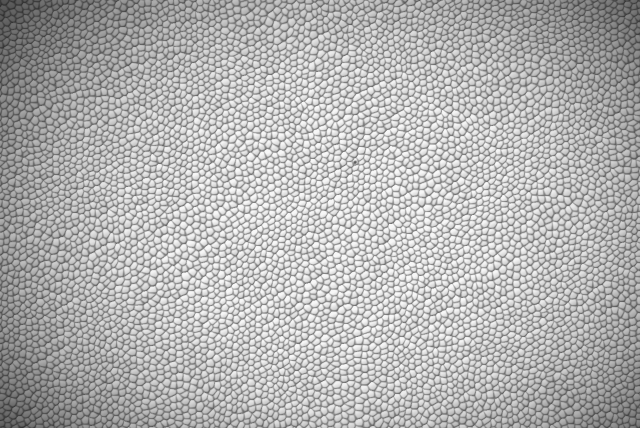
Reproduce this texture procedurally as a Shadertoy shader.

```glsl
vec2 hash2(vec2 p) {
    vec3 h = fract(p.xyx * vec3(0.1031, 0.1030, 0.0973));
    h += dot(h, h.yzx + 33.33);
    return fract((h.xx + h.yz) * h.zy);
}

float gradientNoise(vec2 p) {
    vec2 i = floor(p), f = fract(p);
    vec2 u = f * f * f * (f * (f * 6.0 - 15.0) + 10.0);
    vec2 a = hash2(i) * 2.0 - 1.0;
    vec2 b = hash2(i + vec2(1, 0)) * 2.0 - 1.0;
    vec2 c = hash2(i + vec2(0, 1)) * 2.0 - 1.0;
    vec2 d = hash2(i + 1.0) * 2.0 - 1.0;
    return mix(mix(dot(a, f), dot(b, f - vec2(1, 0)), u.x),
               mix(dot(c, f - vec2(0, 1)), dot(d, f - 1.0), u.x), u.y);
}

// Vector from p to the jittered seed of a cell; odd rows are staggered
vec2 toSeed(vec2 p, vec2 cell) {
    vec2 seed = cell + 0.5 + 0.58 * (hash2(cell + 71.0) - 0.5);
    seed.x += 0.5 * mod(cell.y, 2.0) - 0.25;
    return (seed - p) * vec2(1.0, 0.87);
}

// Rounded distance to the nearest groove, with the cell and the vector to its seed
float pebbles(vec2 p, out vec2 cell, out vec2 centre) {
    vec2 base = floor(p);
    float nearest = 1e3;
    for (int y = -1; y <= 1; y++)
    for (int x = -1; x <= 1; x++) {
        vec2 id = base + vec2(x, y);
        vec2 r = toSeed(p, id);
        if (dot(r, r) < nearest) {
            nearest = dot(r, r);
            cell = id;
            centre = r;
        }
    }
    float joined = 0.0;
    for (int y = -2; y <= 2; y++)
    for (int x = -2; x <= 2; x++) {
        if (x == 0 && y == 0) continue;
        vec2 r = toSeed(p, cell + vec2(x, y));
        float border = dot(0.5 * (centre + r), normalize(r - centre));
        joined += exp(-20.0 * border);
    }
    return -log(joined) / 20.0;
}

float leather(vec2 p) {
    // Grain axis rises to the right and bends gently
    mat2 grain = mat2(0.85, -0.53, 0.53, 0.85);
    vec2 bend = vec2(gradientNoise(p * 5.0), gradientNoise(p * 5.0 + 19.0));
    vec2 q = grain * (p + 0.02 * bend) * vec2(59.0, 73.0);
    q += 0.2 * vec2(gradientNoise(q * 0.5), gradientNoise(q * 0.5 + 43.0));

    vec2 cell, centre;
    float border = pebbles(q, cell, centre);
    vec2 light = grain * vec2(-0.45, 0.89);
    float facing = -dot(centre, light);

    // Domes lit from the upper left, grooves wider on the shaded side
    float dome = smoothstep(-0.02, 0.22, border + 0.14 * facing);
    float tone = mix(0.59, 0.92, dome) + 0.2 * facing;
    tone += 0.04 * (hash2(cell).x - 0.5) + 0.03 * gradientNoise(p * 9.0);

    // Rare dark pits
    float pit = step(0.9993, hash2(cell + 7.0).y) * (1.0 - smoothstep(0.1, 0.4, length(centre)));
    return tone * (1.0 - 0.6 * pit);
}

void mainImage(out vec4 fragColor, in vec2 fragCoord) {
    // Four samples smooth the fine grooves
    float tone = 0.0;
    for (int i = 0; i < 4; i++) {
        vec2 shift = vec2(i % 2, i / 2) * 0.5 - 0.25;
        tone += 0.25 * min(leather((fragCoord + shift) / iResolution.y), 1.0);
    }

    // Vignette, a little heavier at the left and top
    vec2 v = (fragCoord / iResolution.xy - vec2(0.53, 0.47)) * 2.0;
    float radius2 = v.x * v.x + 0.75 * v.y * v.y;
    tone *= exp(-0.3 * pow(radius2, 1.9));

    fragColor = vec4(vec3(clamp(tone, 0.0, 0.97)), 1.0);
}
```
